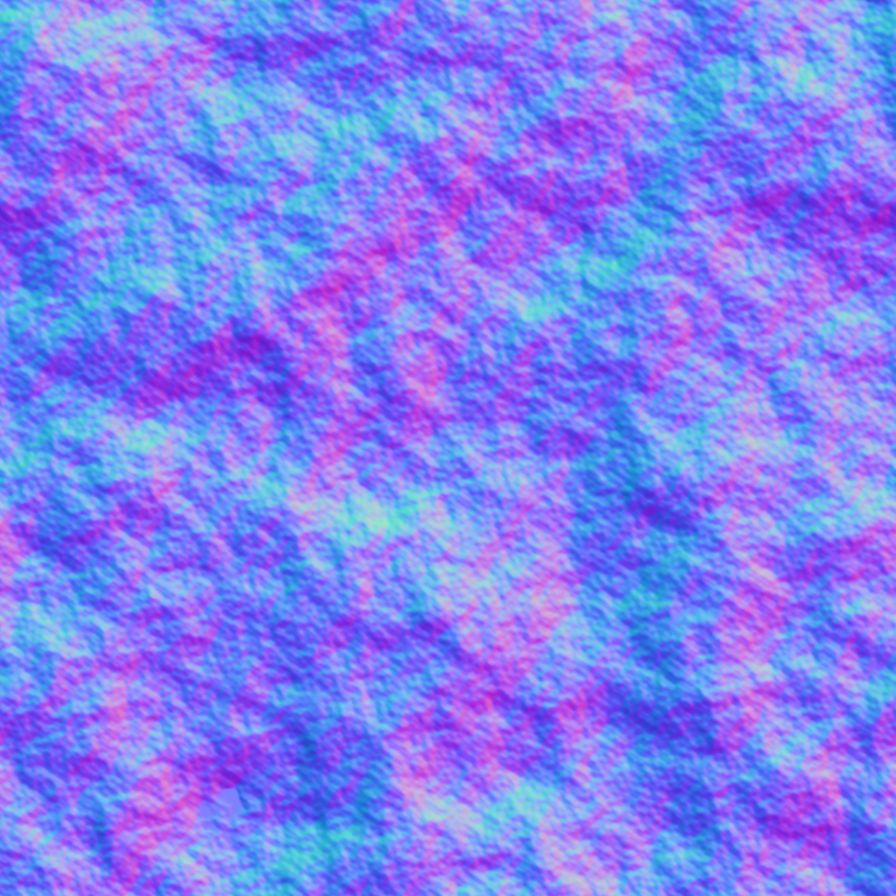
Write a WebGL 2 fragment shader that draws this texture map.

```glsl
#version 300 es
precision highp float;
// Tangent-space normal map of rough, crumpled stone that tiles on both axes.
// Octaves of gradient noise on a turned, wrapping lattice are summed with their
// exact derivatives; the slope gives the normal, and extreme heights are cut flat.

uniform vec2 u_resolution;
out vec4 fragColor;

const int OCTAVES = 6;
const ivec2 BASE_STEP = ivec2(3, -2);   // lattice steps along one tile edge
const float GAIN = 0.48;                // height ratio of successive octaves
const vec2 RELIEF = vec2(0.066, 0.069); // height scale seen along x and y
const float CLIP_HEIGHT = 0.67;         // heights beyond this are levelled
const float CLIP_SOFTNESS = 0.03;
const float TAU = 6.2831853;

// Integer hash of a lattice cell and a seed, from 0 to 1
float hash(ivec2 cell, int seed) {
    uint h = uint(cell.x) * 73856093u ^ uint(cell.y) * 19349663u ^ uint(seed) * 83492791u;
    h = (h ^ (h >> 16)) * 0x7feb352du;
    h = (h ^ (h >> 15)) * 0x846ca68bu;
    h ^= h >> 16;
    return float(h >> 8) / 16777216.0;
}

// Unit gradient at a lattice point; points one whole tile apart share a key
vec2 latticeGradient(ivec2 cell, ivec2 turn, int seed) {
    int area = turn.x * turn.x + turn.y * turn.y;
    ivec2 key = ivec2(turn.x * cell.x - turn.y * cell.y,
                      turn.y * cell.x + turn.x * cell.y);
    float angle = TAU * hash((key + 4 * area) % area, seed);
    return vec2(cos(angle), sin(angle));
}

// Gradient noise: x is the value, yz its derivative
vec3 gradientNoise(vec2 p, ivec2 turn, int seed) {
    ivec2 cell = ivec2(floor(p));
    vec2 f = fract(p);
    vec2 u = f * f * f * (f * (f * 6.0 - 15.0) + 10.0);
    vec2 du = 30.0 * f * f * (f * (f - 2.0) + 1.0);

    vec2 ga = latticeGradient(cell, turn, seed);
    vec2 gb = latticeGradient(cell + ivec2(1, 0), turn, seed);
    vec2 gc = latticeGradient(cell + ivec2(0, 1), turn, seed);
    vec2 gd = latticeGradient(cell + ivec2(1, 1), turn, seed);

    float a = dot(ga, f);
    float b = dot(gb, f - vec2(1.0, 0.0));
    float c = dot(gc, f - vec2(0.0, 1.0));
    float d = dot(gd, f - vec2(1.0, 1.0));

    float value = mix(mix(a, b, u.x), mix(c, d, u.x), u.y);
    vec2 slope = mix(mix(ga, gb, u.x), mix(gc, gd, u.x), u.y)
               + du * (u.yx * (a - b - c + d) + vec2(b, c) - a);
    return vec3(value, slope);
}

// Fractal height in x, slope per tile width in yz
vec3 stoneSurface(vec2 uv, ivec2 baseStep, float gain) {
    vec3 surface = vec3(0.0);
    float amplitude = 1.0;
    ivec2 turn = baseStep;
    for (int i = 0; i < OCTAVES; i++) {
        // Turn and scale the tile onto the lattice, shifted for each octave
        vec2 t = vec2(turn);
        mat2 toLattice = mat2(t.x, -t.y, t.y, t.x);
        vec2 shift = vec2(hash(ivec2(i, 3), 11), hash(ivec2(i, 7), 23));
        vec3 layer = gradientNoise(toLattice * uv + shift, turn, i + 1);
        surface += amplitude * vec3(layer.x, layer.yz * toLattice);
        amplitude *= gain;
        turn *= 2;
    }
    return surface;
}

// Slope fades to zero where the height is levelled off
vec2 clippedSlope(vec3 surface, float limit, float softness) {
    float level = smoothstep(limit - softness, limit + softness, abs(surface.x));
    return surface.yz * (1.0 - level);
}

vec3 slopeToNormal(vec2 slope, vec2 relief) {
    return normalize(vec3(-slope * relief, 1.0));
}

void main() {
    vec2 uv = gl_FragCoord.xy / u_resolution;
    vec3 surface = stoneSurface(uv, BASE_STEP, GAIN);
    vec2 slope = clippedSlope(surface, CLIP_HEIGHT, CLIP_SOFTNESS);
    vec3 normal = slopeToNormal(slope, RELIEF);
    fragColor = vec4(normal * 0.5 + 0.5, 1.0);
}
```
